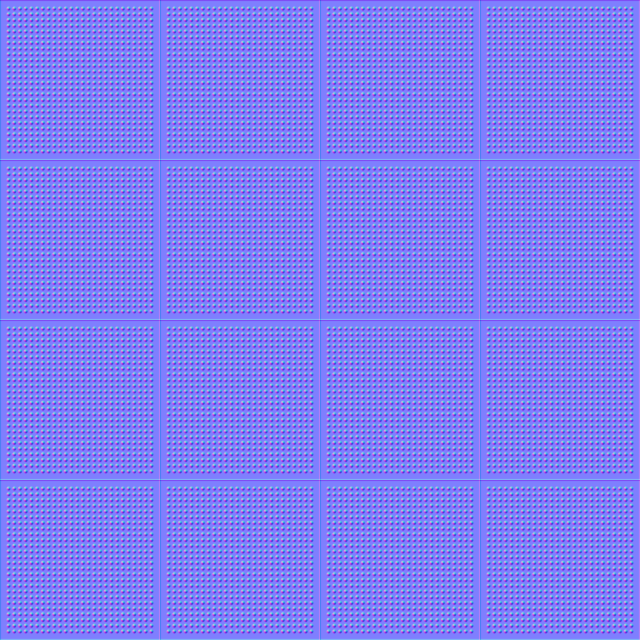
Reproduce this texture map procedurally as a WebGL 1 fragment shader.

```glsl
precision highp float;
// Normal map of perforated ceiling panels: 4 by 4 panels with 26 by 26 round holes each.
uniform vec2 u_resolution;

const float PI = 3.14159265;

// Outward slope of one round hole, with the cell centre at the origin
vec2 holeSlope(vec2 offset) {
  float d = length(offset);
  float bowl = sin(PI * clamp(d / 0.41, 0.0, 1.0));
  return 1.05 * bowl * offset / max(d, 0.001);
}

// Outward slope of the shallow grooves between panels, one axis each
vec2 grooveSlope(vec2 panel) {
  vec2 offset = fract(panel + 0.5) - 0.5;
  vec2 wall = 1.0 - smoothstep(0.004, 0.009, abs(offset));
  return 0.45 * sign(offset) * wall;
}

vec3 panelNormal(vec2 uv) {
  vec2 panel = uv * 4.0;

  // 28 cells per side, the outermost ring left blank
  vec2 grid = fract(panel) * 28.0;
  vec2 inside = step(1.0, grid) * step(grid, vec2(27.0));
  vec2 slope = holeSlope(fract(grid) - 0.5) * inside.x * inside.y;

  slope += grooveSlope(panel);

  // Recesses face inwards; green points down the canvas
  return normalize(vec3(-slope.x, slope.y, 1.0));
}

void main() {
  // Average a 4 by 4 grid of samples for smooth edges
  vec3 total = vec3(0.0);
  for (int j = 0; j < 4; j++) {
    for (int i = 0; i < 4; i++) {
      vec2 shift = (vec2(float(i), float(j)) - 1.5) / 4.0;
      total += panelNormal((gl_FragCoord.xy + shift) / u_resolution);
    }
  }
  vec3 normal = total / 16.0;
  gl_FragColor = vec4(normal * 0.5 + 0.497, 1.0);
}
```
